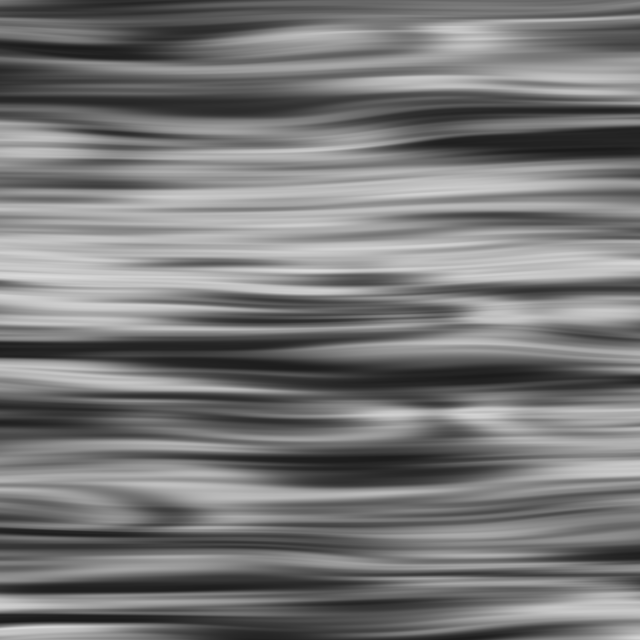
Write a WebGL 2 fragment shader that draws this texture.

```glsl
#version 300 es
precision highp float;
// Grey brushed streaks: long horizontal grains of several thicknesses.
// Each noise row slides by its own random offset, a slight warp tilts the rows
// into thin lenses, and a soft tone curve flattens the lights and darks.
uniform vec2 u_resolution;
out vec4 fragColor;

// Integer hash of a lattice cell, in -1..1
float hash(ivec2 cell, int seed) {
    uint h = uint(cell.x) * 374761393u + uint(cell.y) * 668265263u + uint(seed) * 974711u;
    h = (h ^ (h >> 15)) * 2246822519u;
    h = (h ^ (h >> 13)) * 3266489917u;
    h ^= h >> 16;
    return float(h >> 8) / 8388608.0 - 1.0;
}

float ease(float t) {
    return t * t * t * (t * (t * 6.0 - 15.0) + 10.0);
}

// Smooth random values along one row, shifted by the row's own offset
float rowNoise(float x, int row, int seed) {
    x += 7.0 * hash(ivec2(91, row), seed);
    float cell = floor(x);
    int i = int(cell);
    return mix(hash(ivec2(i, row), seed), hash(ivec2(i + 1, row), seed), ease(x - cell));
}

// Blend of neighbouring rows
float streakNoise(vec2 p, int seed) {
    float cell = floor(p.y);
    int row = int(cell);
    return mix(rowNoise(p.x, row, seed), rowNoise(p.x, row + 1, seed), ease(p.y - cell));
}

void main() {
    vec2 uv = gl_FragCoord.xy / u_resolution.y;

    // Tilt the grain gently, squeezing some edges sharp
    vec2 p = uv;
    p.y += 0.016 * streakNoise(uv * vec2(1.8, 4.0), 1);
    p.y += 0.013 * streakNoise(uv * vec2(2.6, 15.0), 2);

    // Zones, bands and thin streaks
    float zones = streakNoise(p * vec2(1.2, 5.0), 3);
    float bands = streakNoise(p * vec2(2.0, 17.0), 4);
    float streaks = streakNoise(p * vec2(2.6, 42.0), 5);
    float threads = streakNoise(p * vec2(3.4, 85.0), 6);
    float fibres = streakNoise(p * vec2(4.0, 150.0), 11);

    // Nested lens contours
    float lenses = sin(7.0 * streakNoise(p * vec2(2.0, 14.0), 7) + 1.5 * streaks);

    // Some regions stay calm, others are finely striped
    float detail = 1.0 + 0.7 * streakNoise(uv * vec2(1.0, 4.0), 8);
    float tone = 0.42 * zones + 0.5 * bands + 0.27 * lenses
               + detail * (0.48 * streaks + 0.42 * threads + 0.2 * fibres);

    float grey = mix(0.13, 0.78, smoothstep(-1.05, 1.0, tone - 0.06));

    // Hairline grain over everything
    float hairs = streakNoise(p * vec2(6.0, 240.0), 9) + 0.7 * streakNoise(p * vec2(5.0, 150.0), 10);
    grey += 0.05 * hairs * (0.25 + grey);

    fragColor = vec4(vec3(grey), 1.0);
}
```
